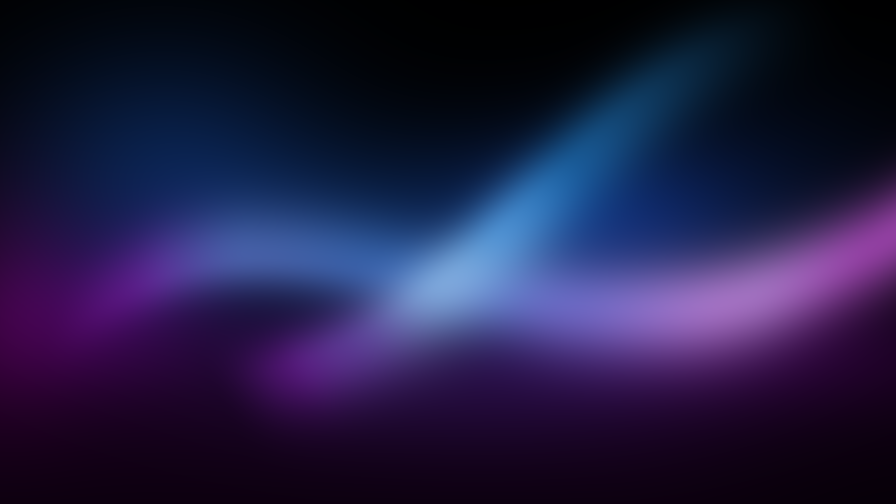
A WebGL 1 fragment shader for this background:

```glsl
precision highp float;
// Soft light ribbons crossing in the dark: a level wave and a rising beam.
// Each ribbon is a Gaussian falloff around a curve, tinted along x, then
// screened over broad elliptical glows of navy and magenta.

uniform vec2 u_resolution;

// Wave curve and thickness, in units of canvas height
const float WAVE_LEVEL = 0.438;
const float WAVE_HEIGHT = 0.053;
const float WAVE_CREST = 0.50;
const float WAVE_FREQ = 4.08;
const float WAVE_UPPER = 0.072;
const vec2 WAVE_LOWER = vec2(0.048, 0.075);   // left, right

// Beam curve and thickness
const vec2 BEAM_CENTER = vec2(1.08, 0.62);
const float BEAM_BEND = 4.1;
const float BEAM_UPPER = 0.052;
const float BEAM_LOWER = 0.070;

// Ribbon colours
const vec3 VIOLET = vec3(0.25, 0.06, 0.35);
const vec3 STEEL = vec3(0.23, 0.29, 0.51);
const vec3 AZURE = vec3(0.17, 0.30, 0.54);
const vec3 PERIWINKLE = vec3(0.34, 0.34, 0.64);
const vec3 ORCHID = vec3(0.59, 0.41, 0.68);
const vec3 MAGENTA = vec3(0.56, 0.23, 0.60);
const vec3 LAVENDER = vec3(0.27, 0.19, 0.45);
const vec3 ICE = vec3(0.34, 0.45, 0.58);
const vec3 SKY = vec3(0.23, 0.45, 0.67);
const vec3 TEAL = vec3(0.07, 0.29, 0.46);

// Background colours
const vec3 NAVY = vec3(0.03, 0.11, 0.25);
const vec3 COBALT = vec3(0.04, 0.12, 0.32);
const vec3 PLUM = vec3(0.16, 0.005, 0.20);
const vec3 WINE = vec3(0.12, 0.0, 0.10);
const vec3 DUSK = vec3(0.06, 0.04, 0.14);
const vec3 FLOOR_TINT = vec3(0.075, 0.0, 0.09);

// Elliptical Gaussian glow
float glow(vec2 p, vec2 center, vec2 size) {
  vec2 d = (p - center) / size;
  return exp(-0.5 * dot(d, d));
}

// Gaussian ribbon with separate widths above and below its curve
float ribbon(float d, float upper, float lower) {
  float t = d / (d > 0.0 ? upper : lower);
  return exp(-0.5 * t * t);
}

vec3 screen(vec3 a, vec3 b) {
  return 1.0 - (1.0 - a) * (1.0 - b);
}

vec3 background(vec2 p) {
  vec3 c = FLOOR_TINT * smoothstep(0.52, 0.24, p.y) * smoothstep(-0.35, 0.25, p.y);
  c *= 1.0 - 0.45 * smoothstep(1.2, 1.8, p.x);
  c += NAVY * glow(p, vec2(0.32, 0.68), vec2(0.22, 0.17));
  c += NAVY * 0.85 * glow(p, vec2(0.72, 0.55), vec2(0.32, 0.13));
  c += COBALT * glow(p, vec2(1.20, 0.55), vec2(0.20, 0.12));
  c += COBALT * 0.35 * glow(p, vec2(1.50, 0.62), vec2(0.25, 0.15));
  c += PLUM * glow(p, vec2(0.19, 0.39), vec2(0.17, 0.11));
  c += PLUM * 0.6 * glow(p, vec2(1.55, 0.31), vec2(0.30, 0.09));
  c += WINE * glow(p, vec2(0.0, 0.42), vec2(0.12, 0.17));
  c += DUSK * glow(p, vec2(0.95, 0.26), vec2(0.35, 0.11));
  return c;
}

vec3 wave(vec2 p) {
  float x = p.x;
  float fall = max(WAVE_CREST - x, 0.0);
  float rise = max(x - 1.35, 0.0);
  float y = WAVE_LEVEL + WAVE_HEIGHT * cos((x - WAVE_CREST) * WAVE_FREQ)
          - 0.6 * fall * fall + 0.39 * rise * rise;
  float lower = mix(WAVE_LOWER.x, WAVE_LOWER.y, smoothstep(0.5, 1.2, x));

  vec3 tint = mix(VIOLET, STEEL, smoothstep(0.23, 0.50, x));
  tint = mix(tint, AZURE, smoothstep(0.50, 0.80, x));
  tint = mix(tint, PERIWINKLE, smoothstep(0.86, 1.14, x));
  tint = mix(tint, ORCHID, smoothstep(1.10, 1.46, x));
  tint = mix(tint, MAGENTA, smoothstep(1.48, 1.74, x));
  return tint * ribbon(p.y - y, WAVE_UPPER, lower) * smoothstep(0.08, 0.34, x);
}

vec3 beam(vec2 p) {
  // S-curve; dividing by its slope length gives the perpendicular distance
  float dx = p.x - BEAM_CENTER.x;
  float k = 1.0 + BEAM_BEND * dx * dx;
  float y = BEAM_CENTER.y + dx * inversesqrt(k);
  float slope = pow(k, -1.5);
  float d = (p.y - y) * inversesqrt(1.0 + slope * slope);

  // Tint by position along the diagonal so the colours cross the beam squarely
  float s = p.x + 0.45 * (p.y - y);
  vec3 tint = mix(VIOLET, LAVENDER, smoothstep(0.55, 0.72, s));
  tint = mix(tint, ICE, smoothstep(0.68, 0.88, s));
  tint = mix(tint, SKY, smoothstep(0.88, 1.00, s));
  tint = mix(tint, TEAL, smoothstep(0.98, 1.15, s));
  float fade = smoothstep(0.42, 0.62, s) * (1.0 - smoothstep(1.05, 1.68, s));
  return tint * fade * ribbon(d, BEAM_UPPER, BEAM_LOWER);
}

void main() {
  vec2 p = gl_FragCoord.xy / u_resolution.y;
  p.x *= 16.0 / 9.0 * u_resolution.y / u_resolution.x;
  vec3 color = screen(background(p), screen(wave(p), beam(p)));
  gl_FragColor = vec4(color, 1.0);
}
```
